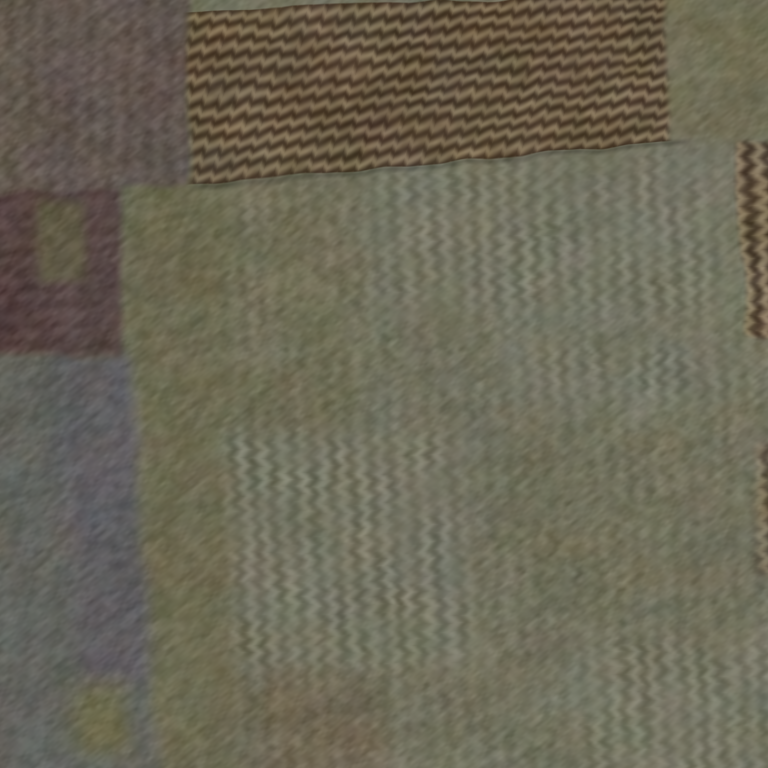
This texture is drawn by a WebGL 2 fragment shader. Its source:

```glsl
#version 300 es
precision highp float;
// Patchwork of worn knitted wool: olive ground, ribbed panels, mauve and slate blocks.

#define RIB_PITCH 0.0258
#define RIB_ZIGZAG 0.0043
#define STITCH 0.0205
#define RIB_CONTRAST 0.052
#define ROW_COUNT 11.0
#define GRAIN 0.075
#define MOTTLE 0.045
#define TINT 0.022
#define LEAN 0.065

uniform vec2 u_resolution;
out vec4 fragColor;

const vec3 SAGE = vec3(0.442, 0.438, 0.367);
const vec3 PALE = vec3(0.470, 0.472, 0.408);
const vec3 OLIVE = vec3(0.415, 0.400, 0.300);
const vec3 MAUVE = vec3(0.380, 0.336, 0.312);
const vec3 MAROON = vec3(0.325, 0.255, 0.250);
const vec3 SLATE = vec3(0.378, 0.382, 0.358);
const vec3 BLUE = vec3(0.370, 0.362, 0.372);
const vec3 BROWN = vec3(0.265, 0.205, 0.145);
const vec3 TAN = vec3(0.540, 0.475, 0.370);

float hash(vec2 cell) {
    uvec2 n = uvec2(ivec2(cell) + 4096);
    uint h = n.x * 1597334677u ^ n.y * 3812015801u;
    h = (h ^ (h >> 15)) * 2246822519u;
    h ^= h >> 13;
    return float(h & 65535u) / 65535.0;
}

// Smooth value noise in -1..1
float noise(vec2 p) {
    vec2 i = floor(p), f = fract(p);
    f = f * f * (3.0 - 2.0 * f);
    float low = mix(hash(i), hash(i + vec2(1, 0)), f.x);
    float high = mix(hash(i + vec2(0, 1)), hash(i + vec2(1, 1)), f.x);
    return 2.0 * mix(low, high, f.y) - 1.0;
}

float fbm(vec2 p) {
    float sum = 0.0, amp = 0.55;
    for (int i = 0; i < 3; i++) {
        sum += amp * noise(p);
        p = p * 2.1 + 17.0;
        amp *= 0.55;
    }
    return sum;
}

// Soft-edged rectangle mask
float box(vec2 p, vec2 lo, vec2 hi, float soft) {
    vec2 a = smoothstep(lo - soft, lo + soft, p);
    vec2 b = 1.0 - smoothstep(hi - soft, hi + soft, p);
    return a.x * a.y * b.x * b.y;
}

// Wavy cord profile in -1..1; x runs across the cords, y along them
float cord(float across, float along) {
    float zig = abs(fract(along / STITCH) * 2.0 - 1.0) * 2.0 - 1.0;
    return cos(6.28318 * (across + RIB_ZIGZAG * zig) / RIB_PITCH);
}

void main() {
    // Canvas coordinates measured down from the top edge
    vec2 p = gl_FragCoord.xy / u_resolution;
    p.y = 1.0 - p.y;
    vec2 w = p + 0.004 * vec2(noise(p * 28.0), noise(p * 28.0 + 50.0));
    vec2 s = vec2(w.x - LEAN * (w.y - 0.5), w.y);

    // Ground, paler towards the right
    vec3 col = mix(SAGE, PALE, 0.35 * smoothstep(0.3, 1.0, p.x));
    col = mix(col, OLIVE, 0.75 * box(s, vec2(0.17, 0.22), vec2(0.29, 1.1), 0.025));
    col = mix(col, OLIVE, 0.5 * box(s, vec2(0.26, 0.22), vec2(0.46, 0.56), 0.04));
    col = mix(col, OLIVE, 0.35 * box(s, vec2(0.66, 0.54), vec2(0.97, 0.82), 0.04));
    col = mix(col, OLIVE + 0.025, 0.8 * box(w, vec2(0.86, -0.1), vec2(1.1, 0.185), 0.015));
    col = mix(col, vec3(0.43, 0.38, 0.30), 0.6 * box(w, vec2(0.33, 0.88), vec2(0.50, 1.1), 0.03));

    // Pale panels of upright ribs
    float panel = 0.85 * box(s, vec2(0.50, 0.19), vec2(0.96, 0.42), 0.04);
    panel = max(panel, 0.8 * box(s, vec2(0.66, 0.45), vec2(0.96, 0.53), 0.02));
    panel = max(panel, box(s, vec2(0.283, 0.56), vec2(0.60, 0.87), 0.018));
    panel = max(panel, 0.9 * box(s, vec2(0.72, 0.83), vec2(1.1, 1.1), 0.03));
    float field = 0.38 * box(s, vec2(0.29, 0.24), vec2(1.1, 1.1), 0.04);
    float rib = cord(s.x, w.y);
    col = mix(col, PALE, 0.4 * panel);
    col += RIB_CONTRAST * rib * max(panel, field) * (0.8 + 0.5 * noise(p * 32.0));

    // Slate and blue block at lower left
    float slate = box(s, vec2(-0.2, 0.46), vec2(0.172, 1.1), 0.016);
    vec3 slateCol = mix(SLATE, BLUE, box(s, vec2(0.075, 0.4), vec2(0.2, 0.88), 0.03));
    col = mix(col, slateCol, slate);
    float spot = box(s, vec2(0.07, 0.89), vec2(0.14, 0.98), 0.025);
    col = mix(col, vec3(0.44, 0.42, 0.28), 0.8 * spot);

    // Maroon block with an olive window
    float maroon = box(w, vec2(-0.2, 0.24), vec2(0.157, 0.463), 0.009);
    vec3 maroonCol = MAROON + 0.014 * cos(w.y * 260.0);
    maroonCol = mix(maroonCol, MAUVE, 0.35 * smoothstep(0.02, 0.1, p.x));
    maroonCol = mix(maroonCol, OLIVE - 0.025, 0.8 * box(w, vec2(0.05, 0.26), vec2(0.11, 0.365), 0.013));
    col = mix(col, maroonCol, maroon);

    // Mauve block at upper left
    float mauve = box(w, vec2(-0.2, -0.2), vec2(0.245, 0.252 - 0.05 * p.x), 0.007);
    vec3 mauveCol = mix(MAUVE, OLIVE, 0.25 * smoothstep(0.08, 0.0, p.x));
    col = mix(col, mauveCol + 0.018 * cord(w.x, w.y), mauve);

    // Brown and tan corded strip, its rows fanning out to the left
    float along = (p.x - 0.245) / 0.63;
    float top = mix(0.014, -0.008, along);
    float bottom = mix(0.240, 0.183, along);
    float row = (w.y - top) / (bottom - top);
    float strip = box(vec2(w.x - 0.03 * p.y, row), vec2(0.241, 0.0), vec2(0.865, 1.0), 0.007);
    float twist = fract((p.x + 0.3 * p.y) / STITCH);
    float rope = twist < 0.7 ? twist / 0.7 : (1.0 - twist) / 0.3;
    float light = 0.5 - 0.5 * cos(6.28318 * (row * ROW_COUNT + 0.32 * (rope - 0.5)));
    col = mix(col, mix(BROWN, TAN, light * (0.85 + 0.15 * noise(p * 60.0))), 0.94 * strip);
    col *= 1.0 - 0.2 * box(vec2(p.x, row), vec2(0.25, 1.0), vec2(0.9, 1.03), 0.02);

    // Brown ribs along the right edge
    float edge = box(s, vec2(0.977, 0.185), vec2(1.1, 0.44), 0.006);
    edge = max(edge, 0.7 * box(w, vec2(0.985, 0.58), vec2(1.1, 0.75), 0.01));
    col = mix(col, mix(BROWN, TAN, 0.5 + 0.5 * rib), 0.85 * edge);

    // Slanted wool grain, broad mottling and faint dye variation
    vec2 fibre = vec2(p.x - p.y, p.x * 0.8 + p.y);
    float grain = noise(fibre * vec2(48.0, 125.0)) + 0.5 * noise(fibre * vec2(110.0, 230.0) + 9.0);
    col += GRAIN * 0.5 * grain * (1.0 - 0.45 * max(panel, strip));
    col += MOTTLE * 0.5 * fbm(p * 13.0);
    col += TINT * vec3(fbm(p * 24.0 + 30.0), 0.0, fbm(p * 24.0 + 80.0));
    fragColor = vec4(clamp(col, 0.0, 1.0), 1.0);
}
```
